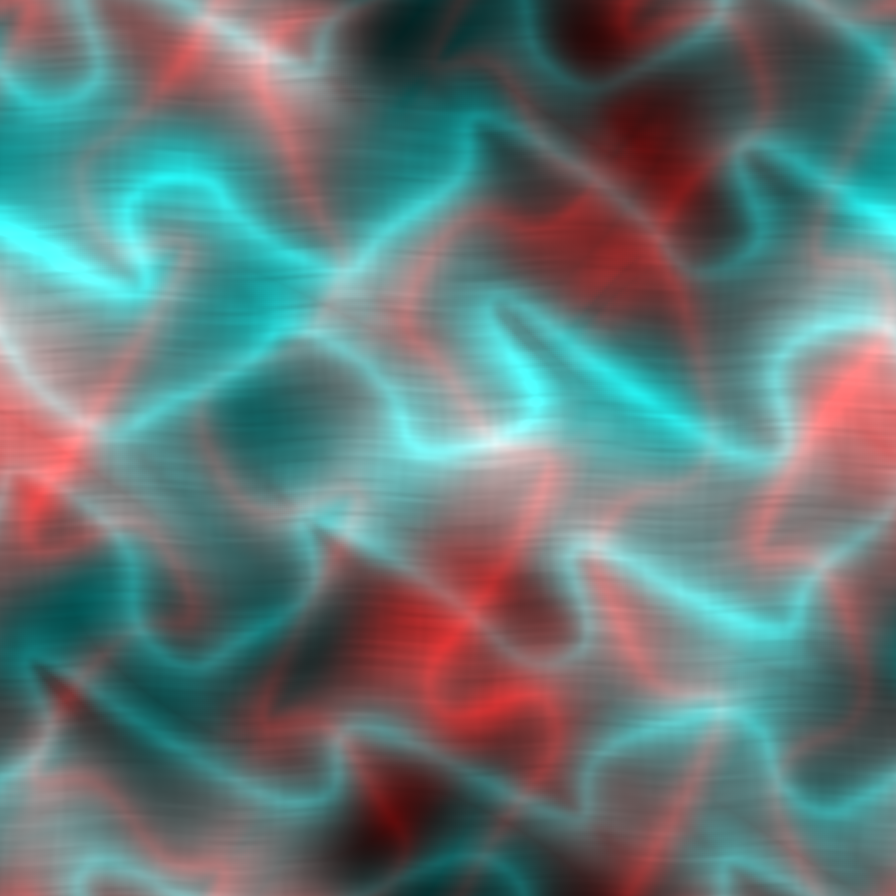
A Shadertoy shader for this background:

```glsl
// Tiling haze of red and cyan clouds crossed by soft glowing meanders.

const float TAU = 6.2831853;

float hash(vec2 cell, float seed) {
    return fract(sin(dot(cell, vec2(127.1, 311.7)) + seed * 74.7) * 43758.5453);
}

// Value noise that wraps after a whole number of cells
float noise(vec2 p, vec2 cells, float seed) {
    p *= cells;
    vec2 i = floor(p), f = p - i;
    vec2 a = mod(i, cells), b = mod(i + 1.0, cells);
    f = f * f * (3.0 - 2.0 * f);
    return mix(mix(hash(a, seed), hash(vec2(b.x, a.y), seed), f.x),
               mix(hash(vec2(a.x, b.y), seed), hash(b, seed), f.x), f.y);
}

// Broad blobs, centred on zero
float clouds(vec2 p, float seed) {
    p += 0.03 * sin(TAU * (2.0 * p.yx + vec2(0.1, 0.6) + seed * 0.37));
    return 0.68 * noise(p, vec2(4.0), seed)
         + 0.32 * noise(p + 0.06, vec2(8.0), seed + 1.0) - 0.5;
}

// Five skewed waves running along x, bent out of line by noise
float meander(vec2 p, float seed) {
    float height = 0.05 + 0.04 * noise(p, vec2(3.0), seed);
    float bend = 0.15 * (noise(p, vec2(4.0), seed + 1.0) - 0.5);
    float sway = 0.12 * sin(TAU * (4.0 * p.y + p.x));
    float wave = sin(TAU * (3.0 * p.x + p.y + seed * 0.23 + sway));
    return 5.0 * (p.y - height * wave + bend) + seed * 0.31;
}

// Soft light around each whole value of the field
float glow(float field) {
    float slope = length(vec2(dFdx(field), dFdy(field))) * iResolution.y;
    float d = abs(fract(field) - 0.5) / max(slope, 2.5);
    return exp(-(sqrt(d * d + 0.00003) - 0.0055) / 0.021);
}

void mainImage(out vec4 fragColor, in vec2 fragCoord) {
    vec2 p = fragCoord / iResolution.xy;

    // Clouds and lines of each tint; the red lines run a quarter turn round
    float cyanCloud = clouds(p, 3.0);
    float redCloud = clouds(p, 8.0);
    float cyanLine = glow(meander(p, 12.0));
    float redLine = glow(meander(vec2(p.y, -p.x), 17.0));

    float cyan = 0.345 + 0.92 * cyanCloud + cyanLine * (0.29 + 0.2 * cyanCloud);
    float red = 0.44 + 1.3 * redCloud + redLine * (0.27 + 0.2 * redCloud);

    // Faint brushed fibres, mostly level and slightly wavy
    vec2 q = p + 0.003 * sin(TAU * (vec2(5.0, 4.0) * p.yx + 0.2));
    float fibres = 0.08 * (noise(q, vec2(15.0, 210.0), 21.0) - 0.5)
                 + 0.06 * (noise(q, vec2(9.0, 120.0), 22.0) - 0.5)
                 + 0.03 * (noise(q, vec2(140.0, 17.0), 23.0) - 0.5);

    vec3 colour = max(vec3(red, cyan, cyan), 0.0) * (1.0 + fibres);
    fragColor = vec4(clamp(colour, 0.0, 1.0), 1.0);
}
```
